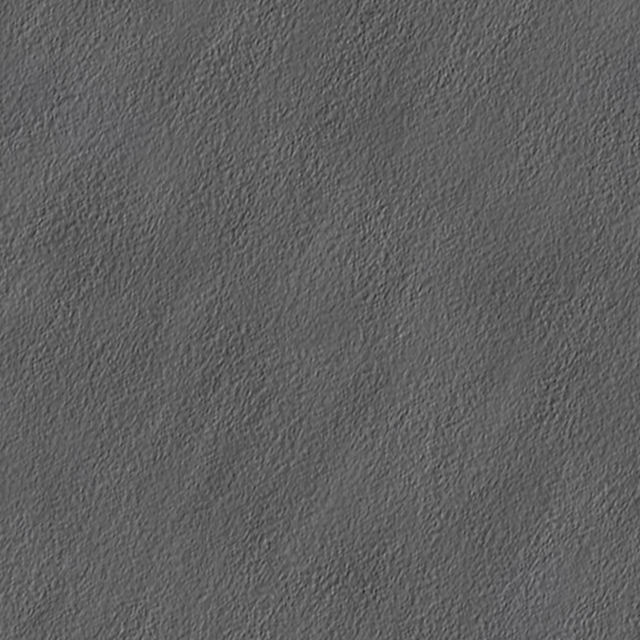
Give the GLSL for this texture, as a Shadertoy shader.

```glsl
// Dark grey stone with a fine, slanted, embossed grain.
// Stretched value noise is differenced into relief, then its contrast
// and brightness are varied by broad cloudy patches and soft streaks.

const vec3 STONE = vec3(0.378, 0.378, 0.381);
const vec3 COOL_SHIFT = vec3(-0.001, 0.0, 0.004);
const float GRAIN_ANGLE = 1.05;

float hash(vec2 cell, float seed) {
    uvec2 k = uvec2(ivec2(cell) + 4096);
    uint h = k.x * 1597334677u ^ k.y * 3812015801u ^ uint(seed) * 2654435769u;
    h = (h ^ (h >> 16)) * 2246822519u;
    h = (h ^ (h >> 13)) * 3266489917u;
    h ^= h >> 16;
    return float(h >> 8) / 16777216.0;
}

// Smooth value noise, centred on zero.
float noise(vec2 p, float seed) {
    vec2 cell = floor(p);
    vec2 f = fract(p);
    vec2 w = f * f * (3.0 - 2.0 * f);
    float low = mix(hash(cell, seed), hash(cell + vec2(1, 0), seed), w.x);
    float high = mix(hash(cell + vec2(0, 1), seed), hash(cell + vec2(1, 1), seed), w.x);
    return mix(low, high, w.y) - 0.5;
}

float fbm(vec2 p, float seed) {
    float sum = 0.0;
    float amplitude = 1.0;
    for (int i = 0; i < 4; i++) {
        sum += amplitude * noise(p, seed + float(i));
        p = mat2(1.6, 1.2, -1.2, 1.6) * p;
        amplitude *= 0.55;
    }
    return sum;
}

// Light minus shadow across one grain: a lit slope of the height field.
float relief(vec2 p, float lightStep, float seed) {
    return noise(p, seed) - noise(p + vec2(lightStep, 0.0), seed);
}

// Coordinates with x across the grain and y along it.
vec2 alongGrain(vec2 p, float angle) {
    vec2 along = vec2(cos(angle), sin(angle));
    return vec2(dot(p, vec2(along.y, -along.x)), dot(p, along));
}

void mainImage(out vec4 fragColor, in vec2 fragCoord) {
    vec2 uv = fragCoord / min(iResolution.x, iResolution.y);

    // A slight bend keeps the grain from running dead straight.
    vec2 bend = vec2(noise(uv * 30.0, 11.0), noise(uv * 30.0, 12.0));
    vec2 bentUv = uv + 0.004 * bend;
    vec2 grainUv = alongGrain(bentUv, GRAIN_ANGLE);

    // Slanted and steeper fine layers cross, over a fainter medium one.
    vec2 steepUv = alongGrain(bentUv, GRAIN_ANGLE + 0.4);
    float fine = relief(grainUv * vec2(290.0, 170.0), 1.0, 21.0);
    float steep = relief(steepUv * vec2(280.0, 190.0), 1.0, 22.0);
    float medium = relief(grainUv * vec2(160.0, 75.0), 0.9, 23.0);
    float grain = 0.74 * fine + 0.5 * steep + 0.24 * medium;

    // Smooth and rough areas, broad clouds and slanted streaks.
    float roughness = clamp(1.0 + 0.6 * fbm(grainUv * vec2(18.0, 9.0), 31.0), 0.55, 1.5);
    float clouds = fbm(uv * 3.5, 41.0);
    float streaks = fbm(grainUv * vec2(24.0, 8.0), 51.0);

    float light = 0.163 * grain * roughness + 0.026 * clouds + 0.027 * streaks;
    vec3 color = STONE + light + COOL_SHIFT * clamp(2.0 * clouds, -1.0, 1.0);
    fragColor = vec4(color, 1.0);
}
```
